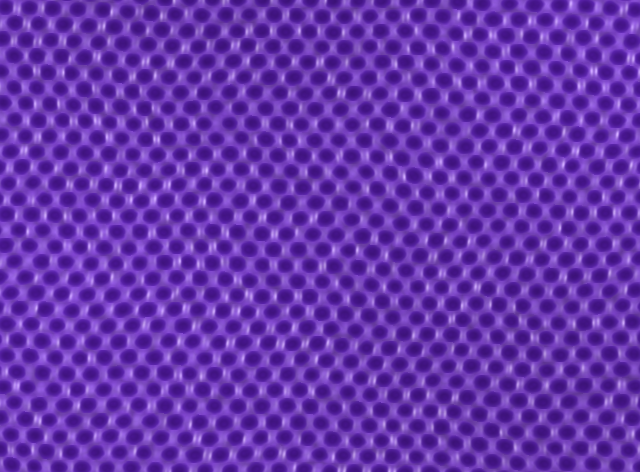
Reproduce this texture procedurally as a Shadertoy shader.

```glsl
const vec2 THREADS = vec2(19.2, 30.0); // repeats per canvas height
const vec2 SLANT = vec2(-0.065, 0.025);
const vec3 DEEP = vec3(0.255, 0.075, 0.51);
const vec3 ROYAL = vec3(0.335, 0.135, 0.635);
const vec3 VIOLET = vec3(0.45, 0.235, 0.74);
const vec3 DUSK = vec3(0.40, 0.225, 0.63);
const vec3 LILAC = vec3(0.57, 0.38, 0.85);
const vec3 GLINT = vec3(0.77, 0.63, 0.95);

float hash(vec2 p) {
    vec3 q = fract(vec3(p.xyx) * 0.1031);
    q += dot(q, q.yzx + 33.33);
    return fract((q.x + q.y) * q.z);
}

vec2 hash2(vec2 p) {
    return vec2(hash(p), hash(p + 57.3));
}

// Distance to the nearest scattered point
float cellular(vec2 p) {
    vec2 base = floor(p);
    float nearest = 2.0;
    for (int y = -1; y <= 1; y++) {
        for (int x = -1; x <= 1; x++) {
            vec2 cell = base + vec2(x, y);
            nearest = min(nearest, length(cell + hash2(cell) - p));
        }
    }
    return nearest;
}

// Slow drift of the threads from layered sines
vec2 drift(vec2 p) {
    return vec2(sin(p.y * 7.0 + 2.0 * sin(p.x * 3.0)) + 0.5 * sin(p.y * 23.0 + p.x * 5.0),
                sin(p.x * 6.0 + 1.5 * sin(p.y * 4.0)) + 0.4 * sin(p.x * 19.0 - p.y * 6.0));
}

// Staggered grid: local position in xy, cell index in zw
vec4 brick(vec2 g, float shift) {
    float row = floor(g.y);
    float x = g.x + 0.5 * mod(row, 2.0) + shift;
    return vec4(fract(x) - 0.5, fract(g.y) - 0.5, floor(x), row);
}

float bump(vec2 p, vec2 radius) {
    vec2 q = p / radius;
    return exp(-dot(q, q));
}

// Rounded dark thread crossing, with a ragged rim
float knot(vec2 p, vec2 id, float rough) {
    vec2 centre = (hash2(id + 11.0) - 0.5) * vec2(0.09, 0.08);
    float size = mix(0.92, 1.08, hash(id + 5.0));
    return length((p - centre) / vec2(0.37, 0.50)) / size + rough;
}

// Two fine shiny strands beside each other, each with its own strength
float strands(vec2 p, vec2 id) {
    float total = 0.0;
    for (int i = 0; i < 2; i++) {
        vec2 seed = id + float(i) * 31.0;
        vec2 jitter = (hash2(seed + 3.0) - 0.5) * vec2(0.07, 0.28);
        vec2 at = vec2(float(i) * 0.19 - 0.095, 0.0) + jitter;
        float strength = pow(hash(seed + 17.0), 1.6);
        total += strength * bump(p - at, vec2(0.065, 0.26));
    }
    return total;
}

void mainImage(out vec4 fragColor, in vec2 fragCoord) {
    vec2 p = fragCoord / iResolution.y;
    vec2 g = (p + SLANT * p.yx) * THREADS + 0.12 * drift(p) + 40.0;
    vec4 dark = brick(g, 0.0);
    vec4 light = brick(g, 0.5);

    // Mottled ground
    float grain = cellular(g * vec2(3.2, 2.3));
    float dust = smoothstep(0.35, 0.8, cellular(g * vec2(1.5, 1.2) + 9.0));
    vec3 color = mix(VIOLET, DUSK, dust);

    // Raised bright threads
    float sheen = bump(light.xy, vec2(0.22, 0.40));
    color = mix(color, LILAC, sheen * mix(0.55, 1.0, hash(light.zw + 23.0)));

    // Dark crossings
    float rim = knot(dark.xy, dark.zw, 0.25 * (grain - 0.45));
    color = mix(color, ROYAL, 1.0 - smoothstep(0.72, 1.12, rim));
    color = mix(color, DEEP, 0.95 * (1.0 - smoothstep(0.30, 0.92, rim)));

    // Glints and fine shading
    color = mix(color, GLINT, clamp(1.05 * strands(light.xy, light.zw), 0.0, 1.0));
    color *= 1.0 + 0.14 * (0.45 - grain);
    color *= 1.0 + 0.025 * sin(p.x * 4.0 + p.y * 2.5) + 0.02 * sin(p.y * 5.0 - p.x * 2.0);
    fragColor = vec4(clamp(color, 0.0, 1.0), 1.0);
}
```
